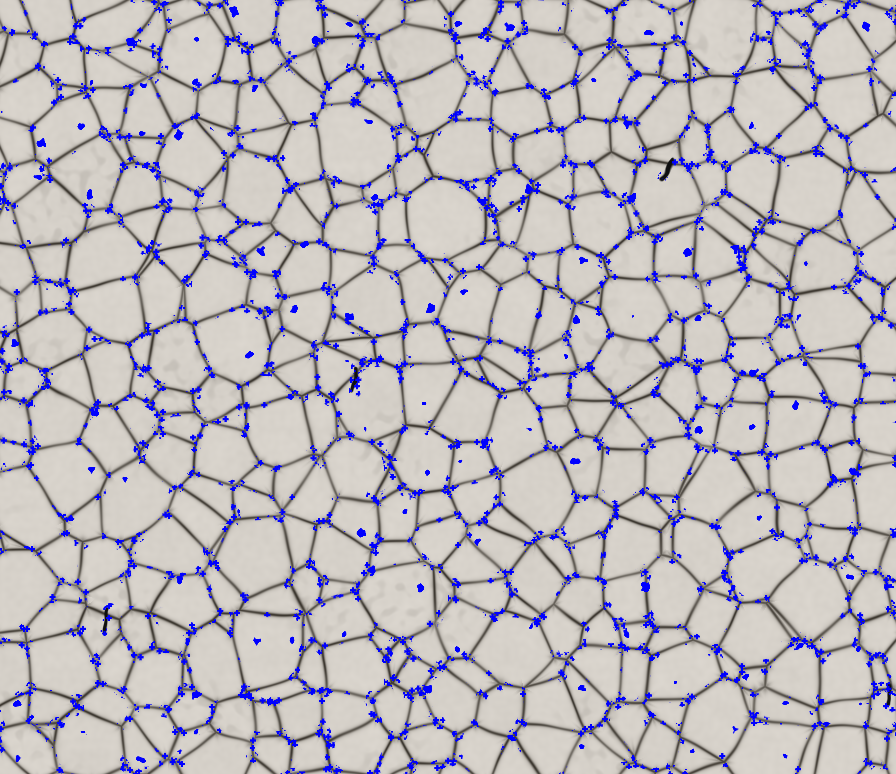
This texture is drawn by a Shadertoy shader. Its source:

```glsl
const vec3 PAPER = vec3(0.842, 0.822, 0.792);
const vec3 INK = vec3(0.24, 0.22, 0.19);
const vec3 BLUE = vec3(0.0, 0.0, 1.0);
const float ROWS = 19.0;       // cell seeds per canvas height
const float MAX_WEIGHT = 0.9;  // growth of the largest cells

vec2 hash2(vec2 p) {
    vec3 q = fract(p.xyx * vec3(0.1031, 0.1030, 0.0973));
    q += dot(q, q.yzx + 33.33);
    return fract((q.xx + q.yz) * q.zy);
}

float gradientDot(vec2 corner, vec2 offset) {
    float angle = 6.2832 * hash2(corner + 57.0).x;
    return dot(vec2(cos(angle), sin(angle)), offset);
}

float gradientNoise(vec2 p) {
    vec2 i = floor(p), f = fract(p);
    vec2 u = f * f * f * (f * (f * 6.0 - 15.0) + 10.0);
    vec2 e = vec2(1.0, 0.0);
    float low = mix(gradientDot(i, f), gradientDot(i + e, f - e), u.x);
    float high = mix(gradientDot(i + e.yx, f - e.yx), gradientDot(i + 1.0, f - 1.0), u.x);
    return 1.4 * mix(low, high, u.y);
}

vec2 warp(vec2 p, float frequency, float amount) {
    vec2 q = p * frequency;
    return p + amount * vec2(gradientNoise(q), gradientNoise(q + 31.7));
}

// Seed position in xy, weight in z
vec3 seed(vec2 cell) {
    float size = hash2(cell + 113.0).y;
    return vec3(cell + 0.1 + 0.8 * hash2(cell), MAX_WEIGHT * size * size * size);
}

float power(vec2 p, vec3 s) {
    vec2 d = p - s.xy;
    return dot(d, d) - s.z;
}

// Weighted Voronoi cell: two wall distances, how squarely they cross, tint
vec4 foamCell(vec2 p) {
    vec2 base = floor(p), ownerId = base;
    float best = 1e3;
    for (int y = -2; y <= 2; y++)
    for (int x = -2; x <= 2; x++) {
        vec2 id = base + vec2(x, y);
        float value = power(p, seed(id));
        if (value < best) { best = value; ownerId = id; }
    }
    vec3 owner = seed(ownerId);
    vec2 walls = vec2(10.0), n1 = vec2(1.0, 0.0), n2 = n1;
    for (int y = -2; y <= 2; y++)
    for (int x = -2; x <= 2; x++) {
        vec2 id = base + vec2(x, y);
        if (id == ownerId) continue;
        vec3 other = seed(id);
        vec2 span = other.xy - owner.xy, n = normalize(span);
        float d = (power(p, other) - best) / (2.0 * length(span));
        if (d < walls.x) { walls = vec2(d, walls.x); n2 = n1; n1 = n; }
        else if (d < walls.y) { walls.y = d; n2 = n; }
    }
    float crossing = smoothstep(0.2, 0.6, abs(n1.x * n2.y - n1.y * n2.x));
    return vec4(walls, crossing, hash2(ownerId).x);
}

float bell(float d, float width) {
    return exp(-d * d / (width * width));
}

// Tiny plus-shaped crumbs; each appears where density exceeds its threshold
float plusCrumbs(vec2 p, float pitch, float density, float blur) {
    vec2 base = floor(p / pitch);
    float cover = 0.0;
    for (int y = -1; y <= 1; y++)
    for (int x = -1; x <= 1; x++) {
        vec2 id = base + vec2(x, y);
        vec2 q = abs(p - (id + hash2(id + 301.0)) * pitch);
        float bar = max(min(q.x, q.y) - 0.18 * pitch, max(q.x, q.y) - 0.5 * pitch);
        float shown = smoothstep(-0.02, 0.02, density - 0.03 - hash2(id + 77.0).y);
        cover = max(cover, shown * (1.0 - smoothstep(-blur, blur, bar)));
    }
    return cover;
}

// Distance to the rim of scattered specks
float speckDistance(vec2 p, float rows, float share) {
    vec2 id = floor(p * rows);
    vec2 pick = hash2(id + 211.0);
    vec2 center = (id + 0.2 + 0.6 * hash2(id + 7.0)) / rows;
    float radius = mix(0.0018, 0.0055, pick.y);
    return pick.x < share ? distance(p, center) - radius : 1.0;
}

// Distance to the axis of sparse steep scratches
float scratchDistance(vec2 p, float rows, float share) {
    vec2 id = floor(p * rows);
    vec2 pick = hash2(id + 401.0);
    vec2 q = p - (id + 0.25 + 0.5 * hash2(id + 19.0)) / rows;
    float angle = mix(0.9, 1.7, pick.y);
    vec2 axis = vec2(cos(angle), sin(angle));
    float along = clamp(dot(q, axis), -0.014, 0.014);
    return pick.x < share ? length(q - axis * along) : 1.0;
}

void mainImage(out vec4 fragColor, in vec2 fragCoord) {
    vec2 p = fragCoord / iResolution.y;
    float blur = 0.3 / iResolution.y;
    vec4 cell = foamCell(warp(warp(p, 8.0, 0.009), 23.0, 0.002) * ROWS + 40.0);
    vec2 walls = cell.xy / ROWS;

    // Paper with faint mottling, cell tints and smudges
    float smudge = smoothstep(0.1, 0.6, gradientNoise(p * 7.0 + 80.0))
                 * smoothstep(0.05, 0.6, gradientNoise(p * 60.0 + 12.0));
    vec3 color = PAPER + 0.012 * (cell.w - 0.5) - 0.06 * smudge;
    color += 0.01 * gradientNoise(p * 30.0) + 0.012 * gradientNoise(p * 100.0);

    // Soft brown walls of uneven strength with a faint halo
    float strength = clamp(0.85 + 0.35 * gradientNoise(p * 17.0 + 3.0), 0.5, 1.0);
    float ink = strength * (0.75 * bell(walls.x, 0.0019) + 0.25 * bell(walls.x, 0.0042));
    float junction = cell.z * bell(walls.y, 0.0062);
    color = mix(color, INK, max(ink, 0.5 * junction));

    // Black scratches
    float scratch = scratchDistance(warp(p, 60.0, 0.004), 3.0, 0.2);
    color = mix(color, vec3(0.06), 1.0 - smoothstep(0.0015, 0.004, scratch));

    // Blue crumbs at junctions, along some walls and on specks
    float density = 0.95 * junction + 0.1 * bell(walls.x, 0.004);
    density *= 1.0 + 0.7 * gradientNoise(p * 12.0 + 5.0);
    density += 0.4 * bell(scratch, 0.007);
    float crumbs = plusCrumbs(p, 0.0078, density, blur);
    float speck = speckDistance(p, 14.0, 0.4) + 0.004 * gradientNoise(p * 150.0);
    crumbs = max(crumbs, 1.0 - smoothstep(-blur, blur, speck));
    fragColor = vec4(mix(color, BLUE, crumbs), 1.0);
}
```
